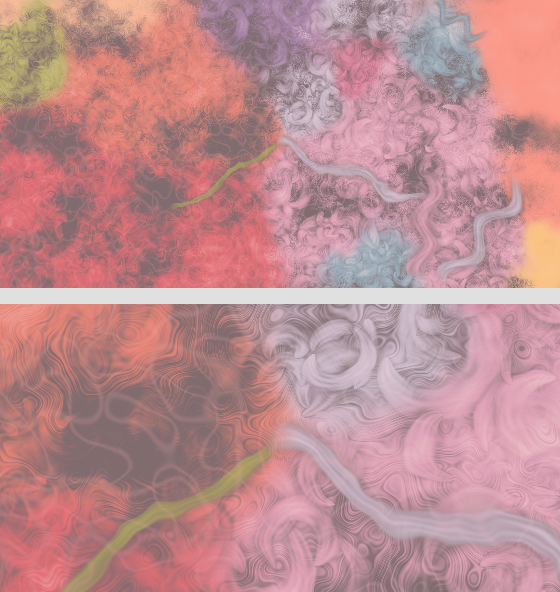
Top: the whole. Bottom: its middle third, enlarged.
This texture is drawn by a Shadertoy shader. Its source:

```glsl
const vec3 SHADOW = vec3(.5, .42, .435), SHEEN = vec3(.97, .85, .84),
  RED = vec3(.88, .43, .46), RUST = vec3(.91, .52, .47),
  PEACH = vec3(.97, .73, .6), CORAL = vec3(.98, .59, .53),
  GOLD = vec3(.98, .76, .51), OLIVE = vec3(.74, .7, .43),
  MAUVE = vec3(.87, .63, .71), ROSE = vec3(.85, .51, .61),
  LILAC = vec3(.8, .73, .79), INDIGO = vec3(.66, .52, .66), TEAL = vec3(.6, .67, .72);

vec2 hash2(vec2 p) {
  vec3 h = fract(p.xyx * vec3(.1031, .103, .0973));
  h += dot(h, h.yzx + 33.33);
  return fract((h.xx + h.yz) * h.zy);
}

vec2 rotate(vec2 p, float a) {
  return mat2(cos(a), -sin(a), sin(a), cos(a)) * p;
}

float corner(vec2 cell, vec2 d) {
  return dot(rotate(vec2(1, 0), 6.2832 * hash2(cell).x), d);
}

float gradientNoise(vec2 p) {
  vec2 i = floor(p), f = p - i, u = f * f * (3. - 2. * f), e = vec2(1, 0);
  float low = mix(corner(i, f), corner(i + e, f - e), u.x);
  float high = mix(corner(i + e.yx, f - e.yx), corner(i + 1., f - 1.), u.x);
  return mix(low, high, u.y);
}

float fbm(vec2 p) {
  float sum = 0., gain = 1.;
  for (int i = 0; i < 4; i++) {
    sum += gain * gradientNoise(p);
    p = 2. * rotate(p, .64) + 7.3;
    gain *= .55;
  }
  return sum;
}

// Dyed patch: rgb is the dye, alpha is how curly the wool is
struct Dyes { vec4 sum; float total; };

void dye(inout Dyes map, vec2 p, vec3 spot, vec3 colour, float curl) {
  vec2 d = (p - spot.xy) / spot.z;
  float weight = pow(dot(d, d) + .08, -4.);
  map.sum += weight * vec4(colour, curl);
  map.total += weight;
}

float pocket(vec2 p, float x, float y, float w, float h) {
  vec2 d = (p - vec2(x, y)) / vec2(w, h);
  return exp(-dot(d, d));
}

// Scattered spiral locks laid over the light below them
float addLocks(float light, vec2 p, float cells, float seed, float amount) {
  p *= cells;
  for (int k = 0; k < 9; k++) {
    vec2 cell = floor(p) + vec2(k % 3, k / 3) - 1.;
    vec2 place = hash2(cell + seed), look = hash2(cell + seed + 57.);
    vec2 q = rotate(p - cell - place, 6.2832 * look.x);
    float angle = atan(q.y, q.x);
    float sweep = 1. - abs(angle) / mix(1.3, 2.7, look.y);
    float width = .21 * sqrt(max(sweep, .0001));
    float across = (length(q) - mix(.24, .44, place.y) - .04 * angle) / width;
    float inside = step(0., sweep) * amount;
    float fibre = gradientNoise(vec2(across * 3.5, angle * 1.3) + look * 40.);
    float gloss = .42 + .21 * (1. + cos(angle * 2.2 + look.y * 6.));
    float shade = gloss * sqrt(max(1. - across * across, 0.));
    shade += .38 * fibre + .22 * (look.x - .4);
    light *= 1. - .4 * inside * smoothstep(1.7, .8, abs(across));
    light = mix(light, shade, inside * smoothstep(1., .7, abs(across)));
  }
  return light;
}

// Long rippling lock between two ends
void addStrand(inout vec3 colour, vec2 p, vec2 a, vec2 b, float width, float swing, vec3 tint) {
  vec2 axis = normalize(b - a), d = p - a;
  float t = dot(d, axis) / length(b - a);
  float across = (dot(d, vec2(-axis.y, axis.x)) - swing * sin(t * 14.)) / width;
  float ends = smoothstep(0., .12, t) * smoothstep(1., .85, t);
  float fibre = gradientNoise(vec2(across * 3., t * 7.) + a * 30.);
  float shade = .3 + .6 * sqrt(max(1. - across * across, 0.)) + .5 * fibre;
  colour = mix(colour, SHADOW, .3 * ends * smoothstep(1.8, .8, abs(across)));
  colour = mix(colour, mix(SHADOW, tint, shade), .85 * ends * smoothstep(1., .7, abs(across)));
}

float hairs(vec2 p, float scale) {
  return smoothstep(.07, 0., abs(gradientNoise(p * scale)));
}

void mainImage(out vec4 fragColor, in vec2 fragCoord) {
  vec2 p = fragCoord / iResolution.xy * vec2(1.94, 1);
  vec2 warp = vec2(fbm(p * 4.), fbm(p * 4. + 31.));
  vec2 w = p + .07 * warp, bent = p + .025 * warp;

  // Dye map
  Dyes map = Dyes(vec4(0), 0.);
  dye(map, w, vec3(.25, .25, .36), RED, .35);
  dye(map, w, vec3(.72, .22, .28), RED, .45);
  dye(map, w, vec3(.5, .68, .3), RUST, .4);
  dye(map, w, vec3(.84, .52, .14), RUST, .5);
  dye(map, w, vec3(.1, .8, .17), OLIVE, .5);
  dye(map, w, vec3(.4, 1.03, .2), PEACH, .15);
  dye(map, w, vec3(.02, 1.02, .13), PEACH, .1);
  dye(map, w, vec3(.9, .95, .2), INDIGO, .95);
  dye(map, w, vec3(1.07, .66, .13), LILAC, .9);
  dye(map, w, vec3(1.27, .92, .11), LILAC, .9);
  dye(map, w, vec3(1.25, .76, .12), ROSE, .95);
  dye(map, w, vec3(1.43, .5, .3), MAUVE, .85);
  dye(map, w, vec3(1.08, .26, .22), MAUVE, .9);
  dye(map, w, vec3(1.62, .2, .2), MAUVE, .85);
  dye(map, w, vec3(1.55, .79, .15), TEAL, .9);
  dye(map, w, vec3(1.29, .09, .14), TEAL, .9);
  dye(map, w, vec3(1.86, .8, .27), CORAL, 0.);
  dye(map, w, vec3(1.89, .36, .15), CORAL, .1);
  dye(map, w, vec3(1.9, .09, .13), GOLD, .08);
  vec4 wool = map.sum / map.total;
  float rough = smoothstep(0., .3, wool.a);

  // Fuzzy base, then curls from coarse to fine
  float clumps = fbm(p * 5. + 11.);
  vec2 flow = rotate(p + .05 * warp, .6 + 1.5 * warp.x);
  float fuzz = .5 * clumps + .45 * gradientNoise(flow * vec2(14, 60)) + .3 * fbm(p * 22.);
  float curls = clamp(wool.a * 1.1 + .4 * clumps, 0., 1.);
  float light = addLocks(.46 + fuzz, bent, 6.5, 3., curls);
  light = addLocks(light, bent, 9., 19., curls * .9);
  light = addLocks(light, bent, 13., 41., curls * smoothstep(-.2, .25, warp.y));
  light = mix(light, .46 + fuzz, .25) + .22 * clumps;
  light = mix(.66 + .28 * clumps + .2 * fuzz, light, rough);

  // Deep gaps between the fleeces
  float depth = pocket(w, .72, .52, .17, .11) + pocket(w, .2, .5, .2, .06);
  depth += pocket(w, .16, .14, .13, .06) + pocket(w, .56, .3, .1, .07);
  depth += pocket(w, 1.45, .43, .06, .08) + pocket(w, 1.82, .53, .12, .06);
  light -= .5 * depth + .3 * pocket(w, .97, .8, .16, .06);

  vec3 colour = mix(SHADOW, wool.rgb, smoothstep(-.08, .66, light));
  colour = mix(colour, SHEEN, smoothstep(.55, 1.1, light) * (.17 + .38 * wool.a));

  // Loose strands and stray hairs
  addStrand(colour, w, vec2(.58, .25), vec2(.98, .5), .014, .012, OLIVE * .9);
  addStrand(colour, w, vec2(.93, .5), vec2(1.52, .28), .024, .025, LILAC);
  addStrand(colour, p, vec2(1.45, .02), vec2(1.5, .42), .032, .025, MAUVE);
  addStrand(colour, p, vec2(1.53, 0), vec2(1.82, .38), .026, .033, LILAC);
  addStrand(colour, p, vec2(1.49, .99), vec2(1.68, .86), .016, .025, TEAL);
  float stray = max(hairs(bent, 13.), hairs(bent + 5., 19.));
  colour = mix(colour, mix(wool.rgb, SHEEN, .4), .2 * stray * rough);
  fragColor = vec4(colour, 1);
}
```
